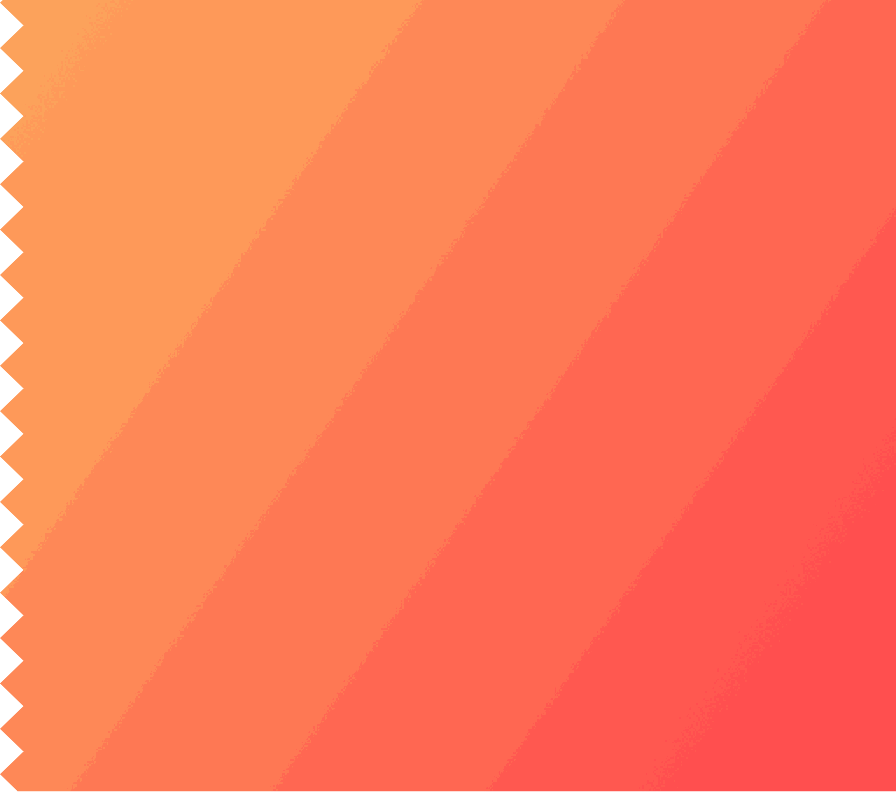
Reproduce this background procedurally as a WebGL 1 fragment shader.

```glsl
precision highp float;

uniform vec2 u_resolution;

// All lengths are fractions of the canvas width.
#define SLANT 0.70
#define GRAIN_CELLS 512.0
#define FINE_FRINGE 0.007
#define WIDE_FRINGE 0.028
#define TOOTH_PERIOD 0.05065
#define TOOTH_DEPTH 0.0262
#define TOOTH_START 0.0221
#define BOTTOM_MARGIN 0.0030

const vec3 AMBER  = vec3(0.99, 0.635, 0.355);
const vec3 ORANGE = vec3(0.995, 0.600, 0.350);
const vec3 PEACH  = vec3(0.995, 0.535, 0.340);
const vec3 CORAL  = vec3(0.995, 0.470, 0.330);
const vec3 SALMON = vec3(1.0, 0.405, 0.320);
const vec3 ROSE   = vec3(1.0, 0.345, 0.315);
const vec3 RED    = vec3(1.0, 0.310, 0.310);
const vec3 PAPER  = vec3(1.0);

float hash(vec2 cell) {
    return fract(sin(dot(cell, vec2(12.9898, 78.233))) * 43758.5453);
}

// Antialiased step for a signed distance
float cover(float distance, float pixel) {
    return smoothstep(-0.5 * pixel, 0.5 * pixel, distance);
}

// Diagonal band colours, with edges broken up by cellular grain
vec3 bands(vec2 p, float top, float pixel) {
    float along = p.x + SLANT * (top - p.y);
    vec2 cell = floor(p * GRAIN_CELLS);
    float grain = hash(cell) + hash(cell + 37.0) - 1.0;
    float fine = along + grain * FINE_FRINGE;
    float wide = along + grain * WIDE_FRINGE;

    vec3 color = mix(AMBER, ORANGE, cover(wide - 0.130, pixel));
    color = mix(color, PEACH, cover(fine - 0.471, pixel));
    color = mix(color, CORAL, cover(fine - 0.697, pixel));
    color = mix(color, SALMON, cover(fine - 0.922, pixel));
    color = mix(color, ROSE, cover(fine - 1.163, pixel));
    return mix(color, RED, cover(wide - 1.345, pixel));
}

// Signed distance to the saw-toothed left edge, positive inside the fill
float sawEdge(vec2 p) {
    float phase = fract((p.y - TOOTH_START) / TOOTH_PERIOD);
    float tooth = 1.0 - abs(2.0 * phase - 1.0);
    float slope = 2.0 * TOOTH_DEPTH / TOOTH_PERIOD;
    return (p.x - TOOTH_DEPTH * tooth) / sqrt(1.0 + slope * slope);
}

void main() {
    vec2 p = gl_FragCoord.xy / u_resolution.x;
    float top = u_resolution.y / u_resolution.x;
    float pixel = 1.0 / u_resolution.x;

    // Cut the fill out of the white paper
    float inside = min(sawEdge(p), p.y - BOTTOM_MARGIN);
    vec3 color = mix(PAPER, bands(p, top, pixel), cover(inside, pixel));
    gl_FragColor = vec4(color, 1.0);
}
```
